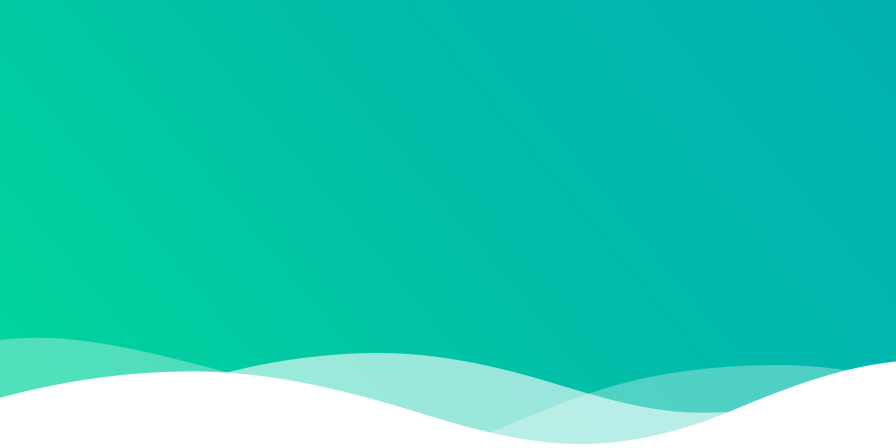
Write a Shadertoy shader that draws this background.

```glsl
// Diagonal green-to-teal gradient above three overlapping waves at the foot.
// Each wave is a smooth cubic Hermite curve through a few knots; the rear two
// are translucent white and the front one is solid.

const vec3 GREEN = vec3(0.005, 0.830, 0.612);
const vec3 MID   = vec3(0.005, 0.748, 0.660);
const vec3 TEAL  = vec3(0.000, 0.690, 0.695);
const vec3 WHITE = vec3(1.0);

// Gradient axis, in units of canvas height, and its three stops
const vec2  AXIS = vec2(0.77, 0.64);
const float STOP_GREEN = 0.16;
const float STOP_MID   = 1.09;
const float STOP_TEAL  = 2.15;

const float BACK_OPACITY   = 0.31;
const float MIDDLE_OPACITY = 0.60;

// Knots: x and y as fractions of the canvas, then slope dy/dx
const int KNOTS = 7;
const vec3 BACK_WAVE[KNOTS] = vec3[KNOTS](
    vec3(0.000,  0.241,  0.25), vec3(0.254, 0.169, -0.50),
    vec3(0.404, -0.042,  0.00), vec3(0.547, 0.034,  0.84),
    vec3(0.658,  0.122,  0.68), vec3(0.872, 0.185,  0.00),
    vec3(1.000,  0.154, -0.40));
const vec3 MIDDLE_WAVE[KNOTS] = vec3[KNOTS](
    vec3(0.000, -0.016,  0.60), vec3(0.254, 0.169,  0.50),
    vec3(0.423,  0.212,  0.00), vec3(0.612, 0.148, -0.60),
    vec3(0.781,  0.079,  0.00), vec3(1.000, 0.141,  0.60),
    vec3(1.200,  0.200,  0.00));
const vec3 FRONT_WAVE[KNOTS] = vec3[KNOTS](
    vec3(0.000, 0.112,  0.54), vec3(0.215, 0.171, 0.00),
    vec3(0.469, 0.078, -0.62), vec3(0.648, 0.009, 0.00),
    vec3(0.820, 0.086,  0.84), vec3(1.000, 0.193, 0.20),
    vec3(1.200, 0.200,  0.00));

// Cubic Hermite curve between two knots
float hermite(vec3 a, vec3 b, float x) {
    float span = b.x - a.x;
    float t = (x - a.x) / span;
    float s = 1.0 - t;
    return mix(a.y, b.y, t * t * (3.0 - 2.0 * t))
         + span * t * s * (a.z * s - b.z * t);
}

// Height of a wave at x
float waveHeight(vec3 knots[KNOTS], float x) {
    float height = 0.0;
    for (int i = 0; i < KNOTS - 1; i++) {
        if (x >= knots[i].x) height = hermite(knots[i], knots[i + 1], x);
    }
    return height;
}

// Antialiased fill below a wave
float coverage(vec3 knots[KNOTS], vec2 uv) {
    float edge = 0.75 / iResolution.y;
    return smoothstep(-edge, edge, waveHeight(knots, uv.x) - uv.y);
}

vec3 background(vec2 uv) {
    float along = dot(uv * vec2(iResolution.x / iResolution.y, 1.0), AXIS);
    vec3 color = mix(GREEN, MID, clamp((along - STOP_GREEN) / (STOP_MID - STOP_GREEN), 0.0, 1.0));
    return mix(color, TEAL, clamp((along - STOP_MID) / (STOP_TEAL - STOP_MID), 0.0, 1.0));
}

void mainImage(out vec4 fragColor, in vec2 fragCoord) {
    vec2 uv = fragCoord / iResolution.xy;
    vec3 color = background(uv);

    // Waves, from rear to front
    color = mix(color, WHITE, BACK_OPACITY * coverage(BACK_WAVE, uv));
    color = mix(color, WHITE, MIDDLE_OPACITY * coverage(MIDDLE_WAVE, uv));
    color = mix(color, WHITE, coverage(FRONT_WAVE, uv));

    fragColor = vec4(color, 1.0);
}
```
